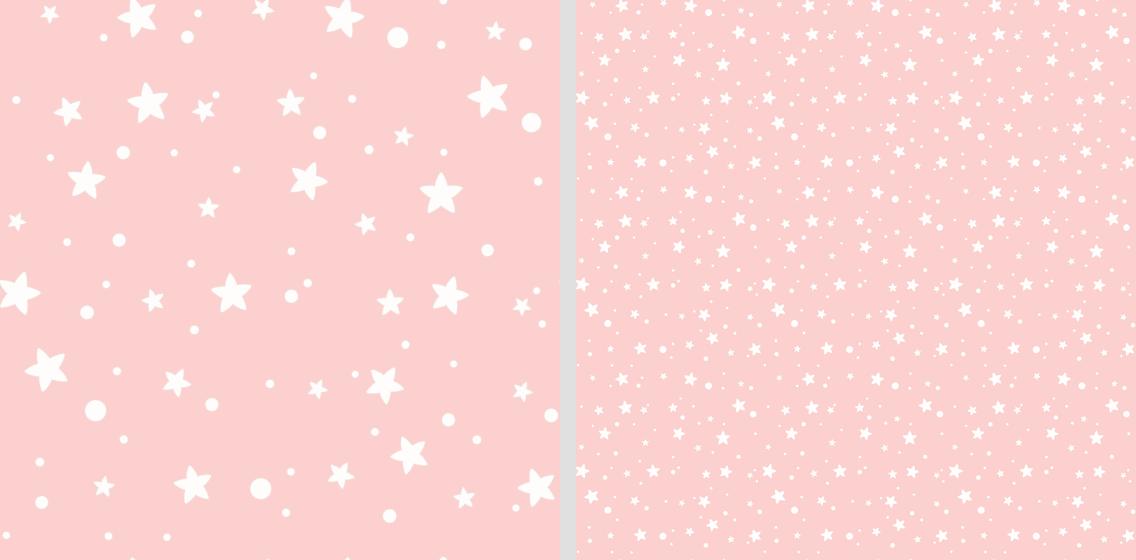
Left, the tile; right, the same tile 3 across and 3 down.
Give the GLSL for this pattern, as a WebGL 2 fragment shader.

```glsl
#version 300 es
precision highp float;
// Seamless scatter of soft white five-armed stars and round dots on pink.
// Shapes sit on a jittered rank-1 (Fibonacci) lattice that wraps on the unit
// square; a permuted index spreads the size classes evenly over the canvas.

uniform vec2 u_resolution;
out vec4 fragColor;

const vec3 PINK  = vec3(0.988, 0.814, 0.808);
const vec3 WHITE = vec3(0.995, 0.994, 0.988);
const vec3 RIM   = vec3(0.955, 0.855, 0.840);
const float RIM_HALF_WIDTH = 0.0009;

// Lattice: COUNT shapes, row step and class step are coprime with it.
const int COUNT = 89;
const int ROW_STEP = 55;
const int CLASS_STEP = 26;
const float CLASS_WOBBLE = 0.08;
const float JITTER = 0.055;         // reach of a point-sized shape
const float JITTER_SHRINK = 0.8;    // larger shapes move less

// Upper rank limit of each class; the remainder are small dots.
const float LARGE_STARS  = 0.157;
const float MEDIUM_STARS = 0.225;
const float SMALL_STARS  = 0.370;
const float LARGE_DOTS   = 0.435;
const float MEDIUM_DOTS  = 0.570;

// Star arm, relative to a star radius of one.
const float ARM_CENTRE = 0.10;
const float ARM_HALF_LENGTH = 0.82;
const float ARM_HALF_WIDTH = 0.245;
const float TIP_ROUNDING = 0.08;

const float TAU = 6.2831853;

vec4 hash4(float n) {
    return fract(sin((n + 1.0) * vec4(12.99, 78.23, 37.72, 53.61)) * 43758.5);
}

// Lens shape: the overlap of two circles, pointed along y.
float lensDistance(vec2 p, float halfLength, float halfWidth) {
    float radius = (halfLength * halfLength + halfWidth * halfWidth) / (2.0 * halfWidth);
    float offset = radius - halfWidth;
    p = abs(p);
    bool pastTip = (p.y - halfLength) * offset > p.x * halfLength;
    return pastTip ? length(p - vec2(0.0, halfLength))
                   : length(p + vec2(offset, 0.0)) - radius;
}

// Five rounded lens arms, made by folding the plane into one sector.
float starDistance(vec2 p, float radius, float turn) {
    float sector = TAU / 5.0;
    float angle = atan(p.x, p.y) + turn;
    angle -= sector * round(angle / sector);
    vec2 q = length(p) / radius * vec2(sin(angle), cos(angle));
    q.y -= ARM_CENTRE;
    return radius * (lensDistance(q, ARM_HALF_LENGTH, ARM_HALF_WIDTH) - TIP_ROUNDING);
}

float shapeRadius(float rank, float vary) {
    if (rank < LARGE_STARS)  return mix(0.0355, 0.0415, vary);
    if (rank < MEDIUM_STARS) return mix(0.0250, 0.0275, vary);
    if (rank < SMALL_STARS)  return mix(0.0175, 0.0225, vary);
    if (rank < LARGE_DOTS)   return mix(0.0170, 0.0200, vary);
    if (rank < MEDIUM_DOTS)  return mix(0.0115, 0.0130, vary);
    return mix(0.0068, 0.0088, vary);
}

// Distance to the nearest shape, wrapped at the canvas edges.
float scatterDistance(vec2 p) {
    float nearest = 1.0;
    for (int i = 0; i < COUNT; i++) {
        vec4 h = hash4(float(i));
        vec2 centre = vec2(i, (i * ROW_STEP) % COUNT) / float(COUNT);
        float rank = float((i * CLASS_STEP) % COUNT) / float(COUNT);
        rank = fract(rank + CLASS_WOBBLE * (h.x - 0.5));
        float radius = shapeRadius(rank, h.y);

        float reach = (JITTER - JITTER_SHRINK * radius) * sqrt(h.z);
        centre += reach * vec2(cos(TAU * h.w), sin(TAU * h.w));
        vec2 offset = p - centre;
        offset -= round(offset);

        float d = length(offset) - radius;
        if (rank < SMALL_STARS && d < nearest) {
            d = starDistance(offset, radius, TAU * fract(h.x * 7.0 + h.y));
        }
        nearest = min(nearest, d);
    }
    return nearest;
}

float coverage(float d, float blur) {
    return 1.0 - smoothstep(-blur, blur, d);
}

void main() {
    vec2 p = gl_FragCoord.xy / u_resolution;
    float blur = 0.75 / min(u_resolution.x, u_resolution.y);
    float d = scatterDistance(p);

    // Pink ground, faint rim, white fill
    vec3 colour = mix(PINK, RIM, coverage(d - RIM_HALF_WIDTH, blur));
    colour = mix(colour, WHITE, coverage(d + RIM_HALF_WIDTH, blur));
    fragColor = vec4(colour, 1.0);
}
```
